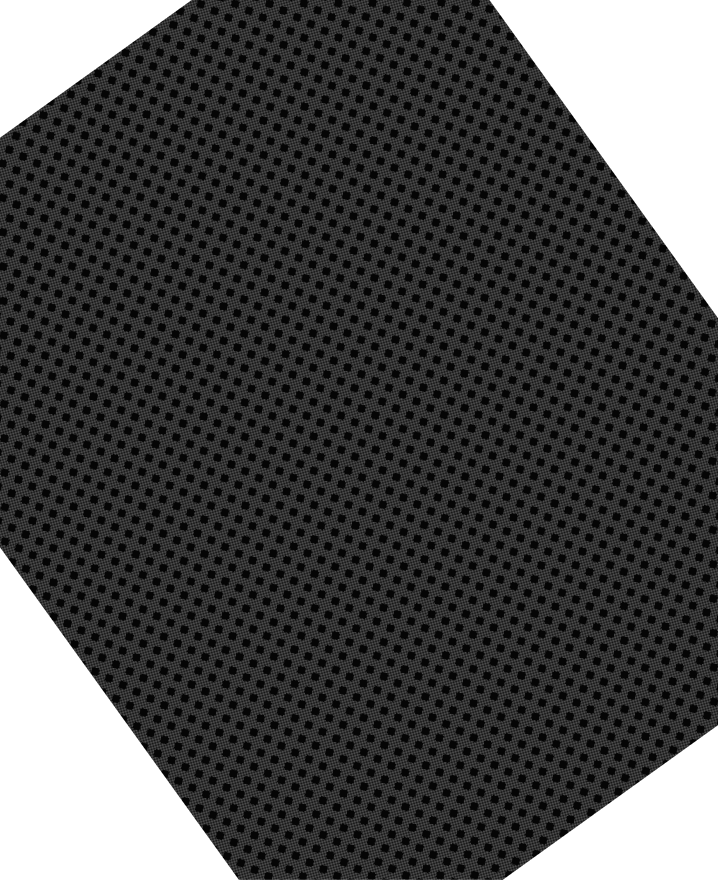
Reproduce this pattern procedurally as a Shadertoy shader.

```glsl
// A tilted dark mesh sheet on white, punched with a square lattice of black dots.
// The sheet is a rotated box, each dot a union of two turned squares, and the
// fine weave is a cosine product that fades as its threads near pixel size.

const float TAU = 6.2831853;

// All lengths are fractions of the canvas height.
const vec2 SHEET_CENTRE = vec2(0.4, 0.518);
const vec2 SHEET_HALF = vec2(0.4, 0.5);
const float SHEET_ANGLE = 0.623;
const float BOTTOM_MARGIN = 0.018;

const vec2 DOT_ORIGIN = vec2(0.396, 0.5286);
const float DOT_ANGLE = -0.457;
const float DOT_PITCH = 0.01715;
const float DOT_HALF = 0.228;      // fraction of the dot pitch
const float THREADS_PER_DOT = 7.0;

const vec3 PAPER = vec3(1.0);
const vec3 MESH = vec3(0.2);
const vec3 DOT = vec3(0.02);

// Coordinates of p in a frame turned counterclockwise by angle.
vec2 toFrame(vec2 p, float angle) {
    float c = cos(angle), s = sin(angle);
    return vec2(c * p.x + s * p.y, c * p.y - s * p.x);
}

float boxDistance(vec2 p, vec2 halfSize) {
    vec2 d = abs(p) - halfSize;
    return length(max(d, 0.0)) + min(max(d.x, d.y), 0.0);
}

// Antialiased inside of a signed distance, one pixel wide.
float coverage(float dist, float pixel) {
    return clamp(0.5 - dist / pixel, 0.0, 1.0);
}

// Eight-cornered dot: an upright square joined with one along the lattice.
float dotDistance(vec2 p, float pitch, float angle) {
    vec2 cell = toFrame(p, angle) / pitch;
    cell -= round(cell);
    float aligned = boxDistance(cell, vec2(DOT_HALF));
    float upright = boxDistance(toFrame(cell, -angle), vec2(DOT_HALF));
    return min(aligned, upright) * pitch;
}

// Thread brightness around 1, softened when threads are finer than pixels.
float weave(vec2 p, float pitch, float pixel) {
    vec2 wave = cos(TAU * p / pitch);
    float contrast = max(0.15, 1.0 - smoothstep(0.25, 0.7, pixel / pitch));
    return 1.0 + contrast * wave.x * wave.y;
}

void mainImage(out vec4 fragColor, in vec2 fragCoord) {
    float pixel = 1.0 / iResolution.y;
    vec2 p = fragCoord * pixel;
    vec2 sheet = toFrame(p - SHEET_CENTRE, SHEET_ANGLE);

    // Mesh ground with its dots
    vec3 color = MESH * weave(sheet, DOT_PITCH / THREADS_PER_DOT, pixel);
    float dots = dotDistance(p - DOT_ORIGIN, DOT_PITCH, DOT_ANGLE);
    color = mix(color, DOT, coverage(dots, pixel));

    // Sheet outline, cut straight above the bottom margin
    float outline = max(boxDistance(sheet, SHEET_HALF), BOTTOM_MARGIN - p.y);
    color = mix(PAPER, color, coverage(outline, pixel));

    fragColor = vec4(color, 1.0);
}
```
